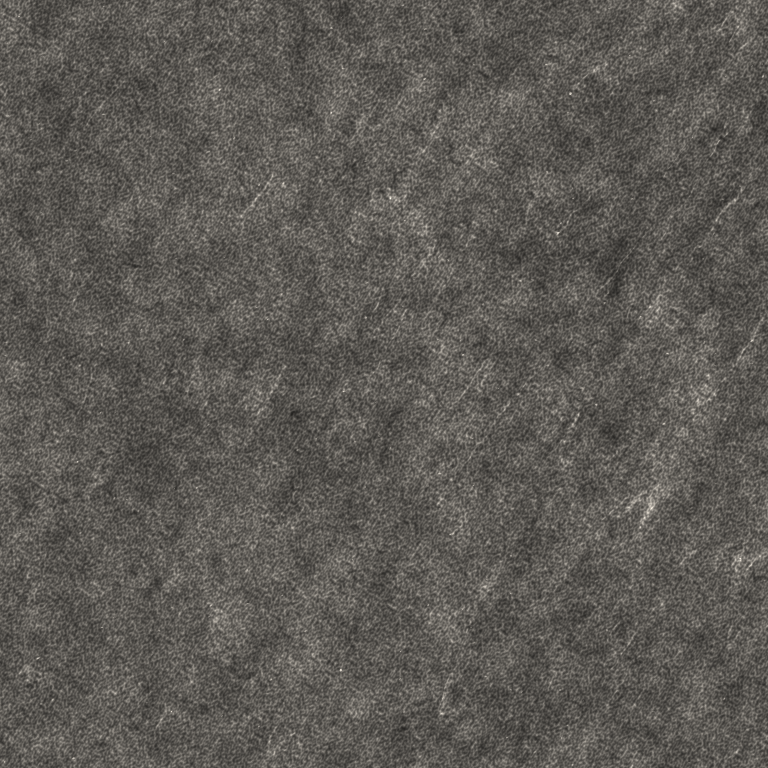
A WebGL 1 fragment shader for this texture:

```glsl
precision highp float;
// Dark grey slate: faint clouds, rough mottling and crisp grain from gradient noise,
// with slanted cleavage streaks, broken pale veins, light specks and dark pits.
// All layers add up as log exposure, which is then applied to one warm grey.

uniform vec2 u_resolution;

const float TAU = 6.2831853;
const float CLEAVAGE_ANGLE = 1.0;
const vec3 SLATE_GREY = vec3(0.354, 0.342, 0.323);

float hash(vec2 p) {
  vec3 q = fract(p.xyx * 0.1031);
  q += dot(q, q.yzx + 33.33);
  return fract((q.x + q.y) * q.z);
}

vec2 rotate(vec2 p, float angle) {
  float c = cos(angle), s = sin(angle);
  return vec2(c * p.x + s * p.y, c * p.y - s * p.x);
}

float cornerSlope(vec2 cell, vec2 offset) {
  float angle = TAU * hash(cell);
  return dot(vec2(cos(angle), sin(angle)), offset);
}

// Gradient noise, centred on zero
float noise(vec2 p) {
  vec2 cell = floor(p), f = fract(p);
  vec2 w = f * f * f * (f * (f * 6.0 - 15.0) + 10.0);
  vec2 e = vec2(1.0, 0.0);
  float low = mix(cornerSlope(cell, f), cornerSlope(cell + e.xy, f - e.xy), w.x);
  float high = mix(cornerSlope(cell + e.yx, f - e.yx), cornerSlope(cell + e.xx, f - e.xx), w.x);
  return mix(low, high, w.y);
}

float fbm(vec2 p, float gain) {
  float sum = 0.0, amplitude = 1.0;
  for (int i = 0; i < 4; i++) {
    sum += amplitude * noise(p);
    p = rotate(p, 0.5) * 2.03 + 17.3;
    amplitude *= gain;
  }
  return sum;
}

// Fbm that keeps its direction, for layered streaks
float streakFbm(vec2 p) {
  return 0.6 * noise(p) + 0.7 * noise(p * 2.1 + 31.7) + 0.6 * noise(p * 4.3 + 73.1);
}

float ridge(float height, float width) {
  return 1.0 - smoothstep(0.0, width, abs(height));
}

// Sparse soft ellipses, one per chosen cell; radius is in cells
float flecks(vec2 p, float chance, vec2 radius, float seed) {
  vec2 cell = floor(p) + seed;
  vec2 jitter = vec2(hash(cell + 3.1), hash(cell + 8.7)) - 0.5;
  vec2 d = fract(p) - 0.5 - 0.4 * jitter;
  d = rotate(d, 0.4 + 1.4 * (hash(cell + 5.3) - 0.5));
  float size = mix(0.5, 1.0, hash(cell + 12.9));
  float shape = 1.0 - smoothstep(0.3, 1.0, length(d / (radius * size)));
  return shape * step(hash(cell), chance);
}

void main() {
  vec2 uv = gl_FragCoord.xy / min(u_resolution.x, u_resolution.y);

  // Bent coordinates: x runs along the cleavage, y across it
  vec2 bend = vec2(noise(uv * 1.9 + 4.0), noise(uv * 1.9 + 19.0));
  vec2 rough = vec2(noise(uv * 42.0), noise(uv * 42.0 + 50.0));
  vec2 flow = rotate(uv + 0.06 * bend + 0.006 * rough, CLEAVAGE_ANGLE);
  float cleaved = smoothstep(0.1, 0.95, uv.x + 0.25 * (0.5 - uv.y) + 0.4 * bend.x);

  // Broad tone and mottling
  float exposure = 0.17 * fbm(uv * vec2(4.6, 3.4) + 7.0, 0.7);
  exposure += 0.2 * fbm(uv * 19.0 + 0.5 * bend + 41.0, 0.9);

  // Cleavage streaks, stronger toward the lower right
  float streaks = streakFbm(flow * vec2(5.5, 26.0) + 11.0);
  exposure += mix(0.07, 0.23, cleaved) * streaks;

  // Crisp grain, slightly drawn out along the cleavage
  vec2 grainAxes = rotate(uv, CLEAVAGE_ANGLE);
  float fineGrain = noise(grainAxes * vec2(255.0, 345.0));
  float coarseGrain = noise(rotate(uv, 0.37) * 172.0 + 60.0);
  exposure += 0.68 * fineGrain + 0.34 * coarseGrain;

  // Ragged dark pits
  float pits = noise(uv * 46.0 + 2.0 * rough + 95.0) + 0.25 * coarseGrain;
  exposure -= 0.22 * smoothstep(0.15, 0.5, pits) - 0.03;

  // Broken pale veins with a shaded edge
  float vein = noise(flow * vec2(1.5, 10.0) + 23.0);
  float veinMask = smoothstep(0.05, 0.35, noise(uv * 8.0 + 88.0) + 0.25 * coarseGrain);
  veinMask *= mix(0.15, 1.0, cleaved);
  exposure += 0.38 * ridge(vein, 0.024) * veinMask;
  exposure -= 0.16 * ridge(vein + 0.05, 0.05) * veinMask;

  // Hairline scratches
  float hair = noise(flow * vec2(4.0, 24.0) + 140.0);
  float hairMask = smoothstep(0.1, 0.36, noise(uv * 13.0 + 29.0) + 0.2 * coarseGrain);
  exposure += 0.28 * ridge(hair, 0.05) * hairMask;

  // Light specks and dark nicks
  vec2 ragged = uv + 0.004 * rough;
  exposure += 0.45 * flecks(ragged * 64.0, 0.05, vec2(0.2, 0.13), 0.0);
  exposure += 0.7 * flecks(ragged * 23.0 + 0.4, 0.025, vec2(0.12, 0.07), 200.0);
  exposure -= 0.35 * flecks(ragged * 15.0 + 0.7, 0.06, vec2(0.28, 0.09), 400.0);

  gl_FragColor = vec4(SLATE_GREY * exp(exposure), 1.0);
}
```
